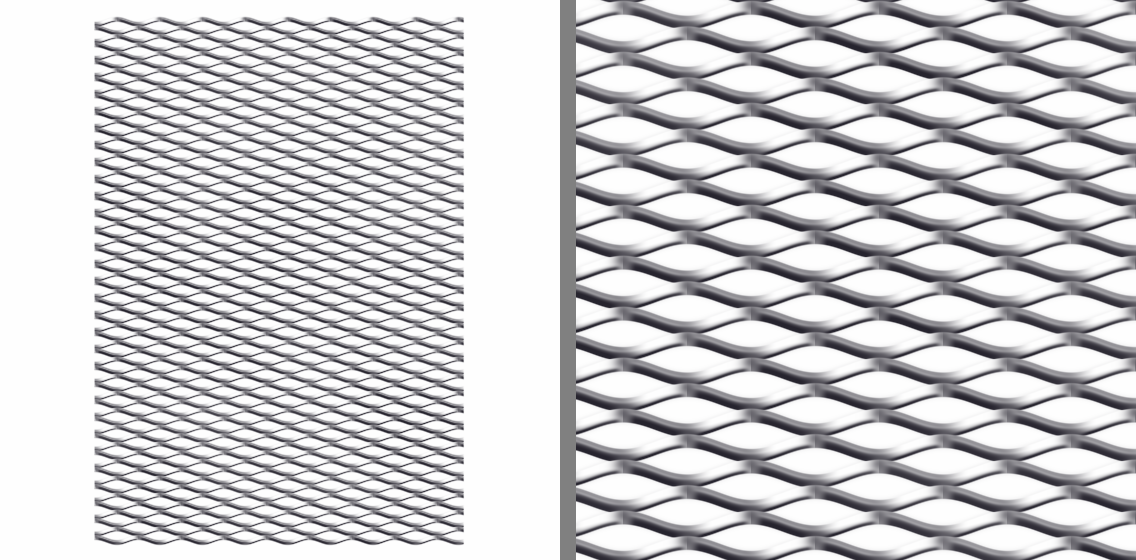
Left, the full canvas; right, a detail of the centre.
Give the GLSL for this texture, as a WebGL 1 fragment shader.

```glsl
precision highp float;
// Expanded metal mesh: a sheet of wavy steel strands on white paper.
// Neighbouring strands swing in opposite phase and meet at staggered joints;
// each falling half is dark with a streak, each rising half fades to white.

uniform vec2 u_resolution;

#define SHEET_X vec2(0.169, 0.828)  // left and right cut edges
#define TOP 0.9610                  // mean height of the first strand
#define STRANDS 62.0
#define PITCH 0.01517               // vertical gap between strands
#define PERIOD 0.0762               // length of one wave
#define PEAK_X 0.3615               // a crest of the first strand
#define SWING 0.0044                // wave amplitude
#define HALF_WIDTH 0.0041           // half the strand thickness
#define WEAR 0.10                   // strength of tonal variation
#define STEEL vec3(0.15, 0.14, 0.18)
#define PAPER vec3(0.995)

float hash(vec2 p) {
  return fract(sin(dot(p, vec2(127.1, 311.7))) * 43758.5453);
}

float noise(vec2 p) {
  vec2 i = floor(p), f = fract(p);
  f = f * f * (3.0 - 2.0 * f);
  return mix(mix(hash(i), hash(i + vec2(1.0, 0.0)), f.x),
             mix(hash(i + vec2(0.0, 1.0)), hash(i + 1.0), f.x), f.y);
}

float bump(float x, float width) {
  x /= width;
  return exp(-x * x);
}

// Brightness on a strand: u runs along the wave from its crest,
// v runs across it from -1 (lower edge) to 1 (upper edge).
float strandTone(float u, float v) {
  float falling = smoothstep(0.0, 0.1, u) * (1.0 - smoothstep(0.44, 0.7, u));
  float shaded = mix(0.03, 0.52, smoothstep(-0.6, 1.0, v));
  shaded += 0.2 * bump(v - 0.35, 0.25);

  // rising half: grey near the trough, white towards the next crest
  float lit = mix(0.5, 1.0, smoothstep(-1.0, 0.4, v + 1.4 * (u - 0.65)));
  float crease = smoothstep(0.5, 0.65, u) * (1.0 - smoothstep(0.93, 1.0, u));
  lit -= 0.55 * crease * bump(v + 0.75, 0.3);

  // grey joints above each crest and below each trough
  float crest = bump(min(u, 1.0 - u), 0.075) * bump(v - 0.4, 1.3);
  float trough = bump(u - 0.5, 0.07) * bump(v + 1.0, 1.2);
  return mix(mix(lit, shaded, falling), 0.28, 0.85 * max(crest, trough));
}

void main() {
  float side = min(u_resolution.x, u_resolution.y);
  vec2 p = (gl_FragCoord.xy - 0.5 * u_resolution) / side + 0.5;
  float px = 1.0 / side;
  float tone = 1.0;
  float row = floor((TOP - p.y) / PITCH + 0.5);
  float patches = noise(vec2(p.x * 9.0 + p.y * 3.0, p.y * 8.0)) - 0.5;

  // nearby strands, upper ones first
  for (int k = -1; k <= 1; k++) {
    float n = row + float(k);
    float wave = (p.x - PEAK_X) / PERIOD + 0.5 * mod(n, 2.0);
    float u = fract(wave);
    float centre = TOP - n * PITCH + SWING * cos(6.2831853 * u);
    float d = p.y - centre;
    float v = clamp(d / HALF_WIDTH, -1.0, 1.0);

    float grain = hash(vec2(floor(wave), n)) - 0.5;
    float metal = strandTone(u, v);
    metal += WEAR * (1.6 * patches + 0.5 * grain) * (1.0 - metal);

    float present = step(-0.5, n) * step(n, STRANDS - 0.5);
    float cover = 1.0 - smoothstep(HALF_WIDTH - px, HALF_WIDTH + px, abs(d));
    float halo = 0.04 * bump(max(abs(d) - HALF_WIDTH, 0.0), 0.0015);
    tone = mix(tone * (1.0 - halo * present), metal, cover * present);
  }

  // straight cut at both sides
  float sheet = smoothstep(-px, px, p.x - SHEET_X.x)
              * smoothstep(-px, px, SHEET_X.y - p.x);
  tone = mix(1.0, clamp(tone, 0.0, 1.0), sheet);
  gl_FragColor = vec4(mix(STEEL, PAPER, tone), 1.0);
}
```
